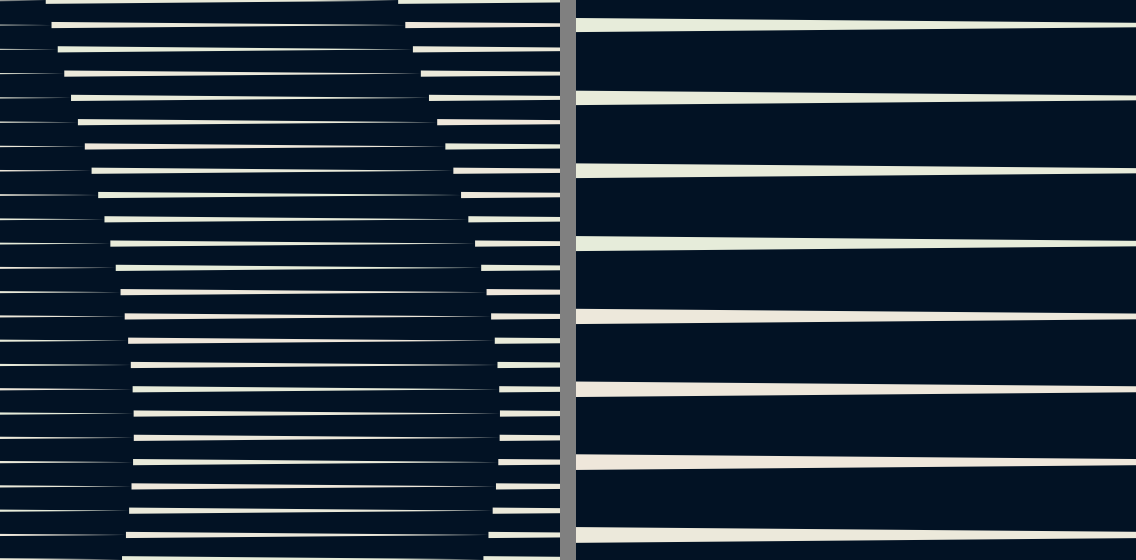
Left, the full canvas; right, a detail of the centre.
Reproduce this pattern procedurally as a WebGL 2 fragment shader.

```glsl
#version 300 es
precision highp float;

uniform vec2 u_resolution;
out vec4 fragColor;

// Rows and bars, in units of the canvas
const float ROW_PITCH = 0.04336;
const float BAR_WIDTH = 0.0111;      // at the blunt end
const float BAR_START = 0.1404;
const float BAR_SPACING = 0.6349;

// Wave followed by the blunt ends; it drifts from column to column
const float WAVE_FREQUENCY = 2.883;
const float WAVE_AMPLITUDE = 0.0986;
const float AMPLITUDE_STEP = 0.0189;
const float WAVE_PEAK = 0.2325;
const float PEAK_STEP = 0.0204;

const vec3 NAVY = vec3(0.008, 0.071, 0.142);
const vec3 GREEN_CREAM = vec3(0.903, 0.926, 0.855);
const vec3 PINK_CREAM = vec3(0.937, 0.904, 0.858);

float hash(vec2 p) {
    return fract(sin(dot(p, vec2(127.1, 311.7))) * 43758.5453);
}

// Position of the blunt end of a bar
float barEdge(float column, float y) {
    float amplitude = WAVE_AMPLITUDE + AMPLITUDE_STEP * column;
    float peak = WAVE_PEAK + PEAK_STEP * column;
    return BAR_START + BAR_SPACING * column
         + amplitude * cos(WAVE_FREQUENCY * (y - peak));
}

// Share of a pixel-wide box that lies between two limits
float boxCoverage(float center, float size, float low, float high) {
    float overlap = min(center + 0.5 * size, high) - max(center - 0.5 * size, low);
    return clamp(overlap / size, 0.0, 1.0);
}

void main() {
    vec2 uv = gl_FragCoord.xy / u_resolution;
    vec2 pixel = 1.0 / u_resolution;

    // Nearest row, counted from the middle of the canvas
    float row = floor((uv.y - 0.5) / ROW_PITCH);
    float rowCenter = 0.5 + (row + 0.5) * ROW_PITCH;
    float offset = uv.y - rowCenter;

    // Each bar narrows to a point where the next one begins
    vec3 color = NAVY;
    for (int i = -1; i <= 1; i++) {
        float column = float(i);
        float start = barEdge(column, rowCenter);
        float end = barEdge(column + 1.0, rowCenter);
        float along = clamp((uv.x - start) / (end - start), 0.0, 1.0);
        float halfWidth = 0.5 * BAR_WIDTH * (1.0 - along);
        float coverage = boxCoverage(uv.x, pixel.x, start, end)
                       * boxCoverage(offset, pixel.y, -halfWidth, halfWidth);
        vec3 cream = mix(GREEN_CREAM, PINK_CREAM, hash(vec2(column, row)));
        color = mix(color, cream, coverage);
    }

    fragColor = vec4(color, 1.0);
}
```
